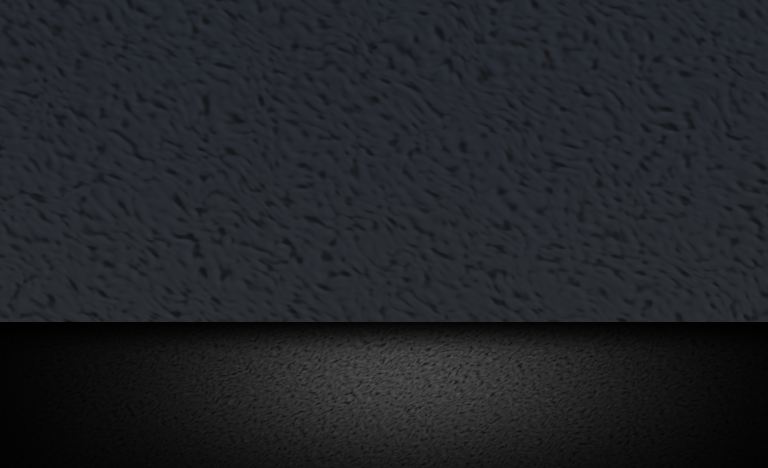
Write a Shadertoy shader that draws this background.

```glsl
// A dark plaster wall above a leathery floor strip lit by one soft glow.
// Both surfaces are stretched gradient noise shaded as relief; the floor adds
// a wide Gaussian light, a contact shadow under the wall and dark sides.

const float FLOOR_TOP = 0.312;                // share of the canvas height
const vec3 WALL_TOP = vec3(0.147, 0.160, 0.188);
const vec3 WALL_BOTTOM = vec3(0.160, 0.172, 0.190);
const vec3 PIT_COLOR = vec3(0.095, 0.098, 0.108);
const vec3 GLOW_COLOR = vec3(0.238, 0.238, 0.240);
const vec3 FLOOR_BASE = vec3(0.012, 0.013, 0.015);
const vec2 GLOW_CENTER = vec2(0.53, 0.205);
const vec2 GLOW_SIZE = vec2(0.21, 0.145);
const float SHADOW_DEPTH = 0.075;
const float WALL_ANGLE = -0.5;                // slant of the grain, radians
const float FLOOR_ANGLE = 0.45;
const vec2 WALL_GRAIN = vec2(32.0, 54.0);     // cells along and across the grain
const vec2 FLOOR_GRAIN = vec2(90.0, 170.0);
const float WALL_RELIEF = 0.034;
const float FLOOR_RELIEF = 0.5;

// Pseudo-random gradient for a lattice point
vec2 gradientAt(vec2 cell) {
    vec3 h = fract(cell.xyx * vec3(0.1031, 0.1030, 0.0973));
    h += dot(h, h.yzx + 33.33);
    return 2.0 * fract((h.xx + h.yz) * h.zy) - 1.0;
}

float gradientNoise(vec2 p) {
    vec2 i = floor(p), f = fract(p);
    vec2 u = f * f * f * (f * (f * 6.0 - 15.0) + 10.0);
    float a = dot(gradientAt(i), f);
    float b = dot(gradientAt(i + vec2(1, 0)), f - vec2(1, 0));
    float c = dot(gradientAt(i + vec2(0, 1)), f - vec2(0, 1));
    float d = dot(gradientAt(i + vec2(1, 1)), f - vec2(1, 1));
    return mix(mix(a, b, u.x), mix(c, d, u.x), u.y);
}

float fbm(vec2 p) {
    float sum = 0.0, gain = 1.0;
    for (int i = 0; i < 2; i++) {
        sum += gain * gradientNoise(p);
        p = mat2(1.3, 0.9, -0.9, 1.3) * p + 17.3;
        gain *= 0.6;
    }
    return sum;
}

// Turn the point into grain space, offset to keep lattice coordinates positive
vec2 grainSpace(vec2 p, float angle, vec2 scale) {
    float c = cos(angle), s = sin(angle);
    return vec2(c * p.x + s * p.y, c * p.y - s * p.x) * scale + 300.0;
}

vec3 wall(vec2 uv, vec2 p) {
    // A strong bend makes the streaks wander and break up
    vec2 bend = vec2(gradientNoise(p * 9.0 + 50.0), gradientNoise(p * 9.0 + 90.0));
    vec2 q = grainSpace(p + 0.035 * bend, WALL_ANGLE, WALL_GRAIN);
    float height = fbm(q);
    float slope = height - fbm(q + vec2(0.15, 0.4));
    float pits = smoothstep(0.0, 0.6, -height);
    float blotch = gradientNoise(p * 4.0 + 30.0);

    vec3 color = mix(WALL_BOTTOM, WALL_TOP, smoothstep(FLOOR_TOP, 1.0, uv.y));
    color = mix(color, PIT_COLOR, 0.85 * pits);
    color += WALL_RELIEF * slope * vec3(0.9, 1.0, 1.1);
    color += blotch * vec3(0.003, 0.004, 0.007);
    return color;
}

vec3 floorStrip(vec2 uv, vec2 p) {
    vec2 bend = vec2(gradientNoise(p * 16.0 + 60.0), gradientNoise(p * 16.0 + 80.0));
    vec2 q = grainSpace(p + 0.015 * bend, FLOOR_ANGLE, FLOOR_GRAIN);
    float height = fbm(q);
    float creases = smoothstep(0.1, 0.6, -height);

    // Light pool, contact shadow and fading sides
    vec2 d = (uv - GLOW_CENTER) / GLOW_SIZE;
    float glow = exp(-0.5 * dot(d, d));
    float shadow = smoothstep(-0.015, SHADOW_DEPTH, FLOOR_TOP - uv.y);
    float sides = smoothstep(0.0, 0.12, uv.x) * smoothstep(1.0, 0.85, uv.x);

    vec3 light = GLOW_COLOR * glow + FLOOR_BASE * (0.4 + 0.6 * sides);
    return light * shadow * (1.0 + FLOOR_RELIEF * height - 0.2 * creases);
}

void mainImage(out vec4 fragColor, in vec2 fragCoord) {
    vec2 uv = fragCoord / iResolution.xy;
    vec2 p = fragCoord / iResolution.y;
    float pixel = 1.0 / iResolution.y;
    float isWall = smoothstep(-0.5 * pixel, 0.5 * pixel, uv.y - FLOOR_TOP);
    vec3 color = mix(floorStrip(uv, p), wall(uv, p), isWall);
    fragColor = vec4(clamp(color, 0.0, 1.0), 1.0);
}
```
